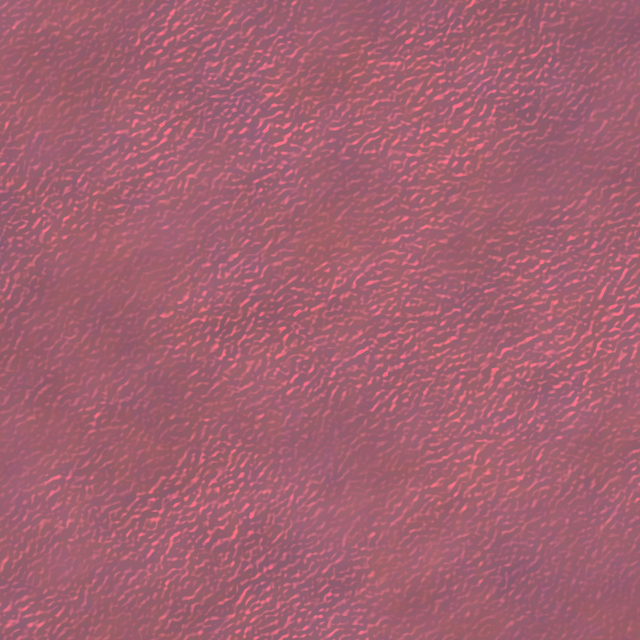
A WebGL 2 fragment shader for this texture:

```glsl
#version 300 es
precision highp float;

uniform vec2 u_resolution;
out vec4 fragColor;

const float TAU = 6.2831853;

float hash(vec2 p) {
    return fract(sin(dot(p, vec2(127.1, 311.7))) * 43758.5453);
}

// Smooth value noise in 0..1
float noise(vec2 p) {
    vec2 cell = floor(p);
    vec2 f = fract(p);
    f = f * f * (3.0 - 2.0 * f);
    float low = mix(hash(cell), hash(cell + vec2(1.0, 0.0)), f.x);
    float high = mix(hash(cell + vec2(0.0, 1.0)), hash(cell + vec2(1.0, 1.0)), f.x);
    return mix(low, high, f.y);
}

float layeredNoise(vec2 p) {
    return 0.55 * noise(p) + 0.3 * noise(p * 2.1 + 17.3) + 0.15 * noise(p * 4.3 + 41.9);
}

mat2 rotation(float angle) {
    float c = cos(angle);
    float s = sin(angle);
    return mat2(c, -s, s, c);
}

// One short ripple: a wave across the grain inside a soft oval window
float ripple(vec2 offset, float angle, float wavelength, float phase) {
    vec2 local = rotation(angle) * offset;
    float window = max(0.0, 1.0 - dot(offset, offset));
    float taper = window * window * exp(-dot(local * local, vec2(2.5, 4.0)));
    return taper * cos(TAU * (local.y / wavelength + phase));
}

// Slowly turning direction of the grain
float grainAngle(vec2 uv) {
    return 0.62 + 0.9 * (layeredNoise(uv * 4.0 + 5.7) - 0.5);
}

// Sum of scattered ripples, with a spread near one
float grain(vec2 uv, float density, float spread) {
    vec2 p = uv * density;
    vec2 home = floor(p);
    float sum = 0.0;
    for (int y = -1; y <= 1; y++) {
        for (int x = -1; x <= 1; x++) {
            vec2 cell = home + vec2(x, y);
            float angle = grainAngle((cell + 0.5) / density);
            for (int i = 0; i < 4; i++) {
                vec2 seed = cell + float(i) * vec2(61.7, 23.3);
                vec2 center = cell + vec2(hash(seed + 3.1), hash(seed + 8.6));
                float turn = angle + spread * (hash(seed + 14.2) - 0.5);
                float wavelength = mix(0.58, 0.88, hash(seed + 19.8));
                sum += ripple(p - center, turn, wavelength, hash(seed + 27.4));
            }
        }
    }
    return sum * 1.35;
}

// Rose base with pink crests and cool, grayish troughs
vec3 shade(float height) {
    float crest = max(height, 0.0);
    float trough = 1.0 - exp(-max(-height, 0.0));
    vec3 color = vec3(0.620, 0.360, 0.421);
    color += crest * vec3(0.070, 0.042, 0.046);
    color += crest * crest * vec3(0.008, -0.006, -0.005);
    color += trough * vec3(-0.050, 0.018, 0.016);
    return color;
}

void main() {
    vec2 uv = gl_FragCoord.xy / u_resolution;

    // Broad diagonal patches of strong and faint relief
    vec2 along = rotation(0.6) * uv;
    float patches = layeredNoise(along * vec2(5.0, 8.0) + 11.0);
    float strength = mix(0.4, 1.6, smoothstep(0.2, 0.8, patches));

    // Directed strokes broken up by smaller, freer specks
    float strokes = grain(uv, 49.0, 1.2);
    float specks = grain(uv + 3.7, 66.0, 2.2);
    vec3 color = shade((0.85 * strokes + 0.62 * specks) * strength);

    // Light at several scales, then warm and violet drifts
    float light = layeredNoise(along * vec2(5.0, 9.0) + 57.0) - 0.5;
    float clouds = layeredNoise(along * vec2(14.0, 22.0) + 91.0) - 0.5;
    float drift = layeredNoise(uv * 8.0 + 31.0) - 0.5;
    float mottle = noise(uv * 60.0 + 73.0) - 0.5;
    color += light * vec3(0.080, 0.045, 0.050);
    color += clouds * vec3(0.080, 0.040, 0.044);
    color += drift * vec3(0.035, 0.004, -0.045);
    color += mottle * vec3(0.020, 0.012, -0.030);

    fragColor = vec4(color, 1.0);
}
```
